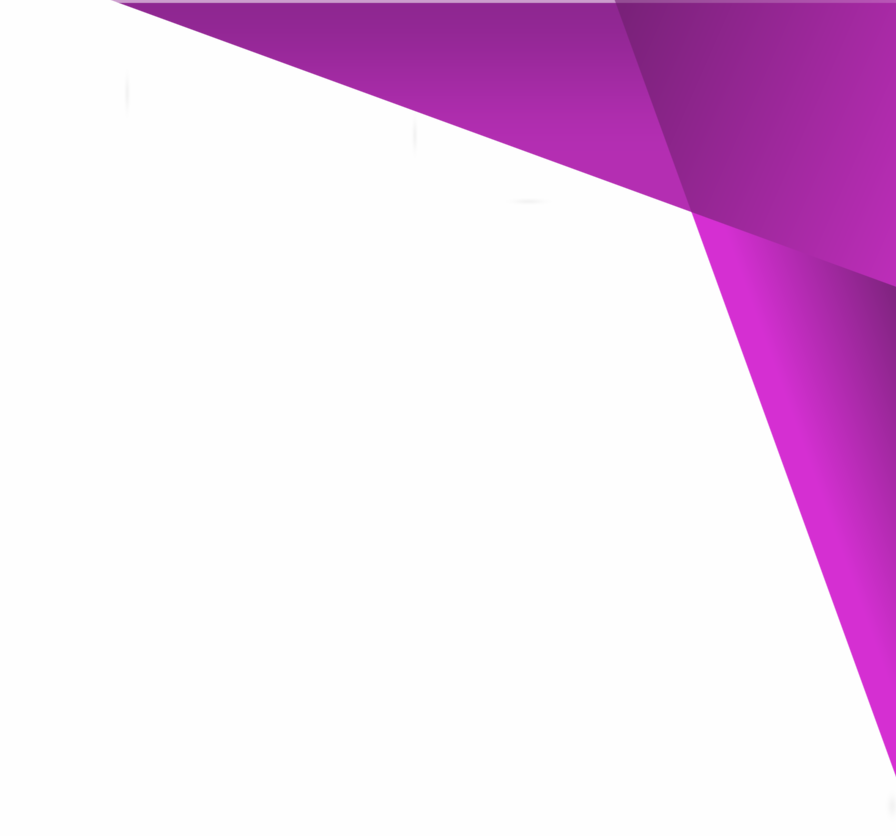
Reproduce this background procedurally as a Shadertoy shader.

```glsl
// Canvas fractions, origin at the lower left
const vec2 WEDGE_TIP = vec2(0.1276, 0.9985);
const vec2 WEDGE_END = vec2(1.0, 0.657);
const vec2 FOLD_TOP = vec2(0.686, 1.0);
const vec2 FOLD_END = vec2(1.0, 0.071);
const float EDGE_PIXELS = 0.9;
const float RIM_HEIGHT = 0.0035;

const vec3 PAPER = vec3(0.997);
const vec3 WEDGE_DARK = vec3(0.555, 0.15, 0.565);
const vec3 WEDGE_LIGHT = vec3(0.705, 0.18, 0.70);
const vec3 OVERLAP_DARK = vec3(0.475, 0.13, 0.475);
const vec3 OVERLAP_LIGHT = vec3(0.75, 0.18, 0.735);
const vec3 FOLD_BRIGHT = vec3(0.835, 0.185, 0.825);
const vec3 FOLD_DARK = vec3(0.50, 0.14, 0.50);

// Faint marks: centre, half size
const vec4 MARKS[4] = vec4[4](
    vec4(0.590, 0.759, 0.019, 0.0035),
    vec4(0.142, 0.888, 0.003, 0.022),
    vec4(0.463, 0.838, 0.003, 0.020),
    vec4(0.996, 0.036, 0.006, 0.014));
const float MARK_SHADE = 0.045;

// Signed distance to the line a-b, positive on its left
float lineSide(vec2 p, vec2 a, vec2 b) {
    vec2 along = normalize(b - a);
    vec2 d = p - a;
    return along.x * d.y - along.y * d.x;
}

void mainImage(out vec4 fragColor, in vec2 fragCoord) {
    vec2 uv = fragCoord / iResolution.xy;
    float soft = EDGE_PIXELS / iResolution.y;

    // Coverage of the two crossing shapes
    float inWedge = smoothstep(-soft, soft, lineSide(uv, WEDGE_TIP, WEDGE_END));
    float inFold = smoothstep(-soft, soft, lineSide(uv, FOLD_TOP, FOLD_END));

    // Paper with faint marks
    vec3 paper = PAPER;
    for (int i = 0; i < 4; i++) {
        vec2 q = (uv - MARKS[i].xy) / MARKS[i].zw;
        paper -= MARK_SHADE * exp(-1.5 * dot(q, q));
    }

    // Vertical shading on the wedge
    vec3 wedge = mix(WEDGE_LIGHT, WEDGE_DARK, smoothstep(0.81, 1.01, uv.y));

    // Diagonal shading where both shapes overlap
    float diagonal = 2.2 * (uv.x - 0.70) + 0.9 * (1.0 - uv.y);
    vec3 overlap = mix(OVERLAP_DARK, OVERLAP_LIGHT, clamp(diagonal, 0.0, 1.0));

    // Fold darkens with horizontal distance from its bright edge
    float slant = (FOLD_END.x - FOLD_TOP.x) / (FOLD_TOP.y - FOLD_END.y);
    float reach = uv.x - FOLD_TOP.x - slant * (FOLD_TOP.y - uv.y);
    vec3 fold = mix(FOLD_BRIGHT, FOLD_DARK, clamp((reach - 0.03) / 0.165, 0.0, 1.0));

    vec3 color = mix(mix(paper, wedge, inWedge), mix(fold, overlap, inWedge), inFold);

    // Pale rim along the top
    float rim = smoothstep(-soft, soft, uv.y - 1.0 + RIM_HEIGHT);
    color = mix(color, PAPER, rim * mix(0.55, 0.2, inFold));

    fragColor = vec4(color, 1.0);
}
```
